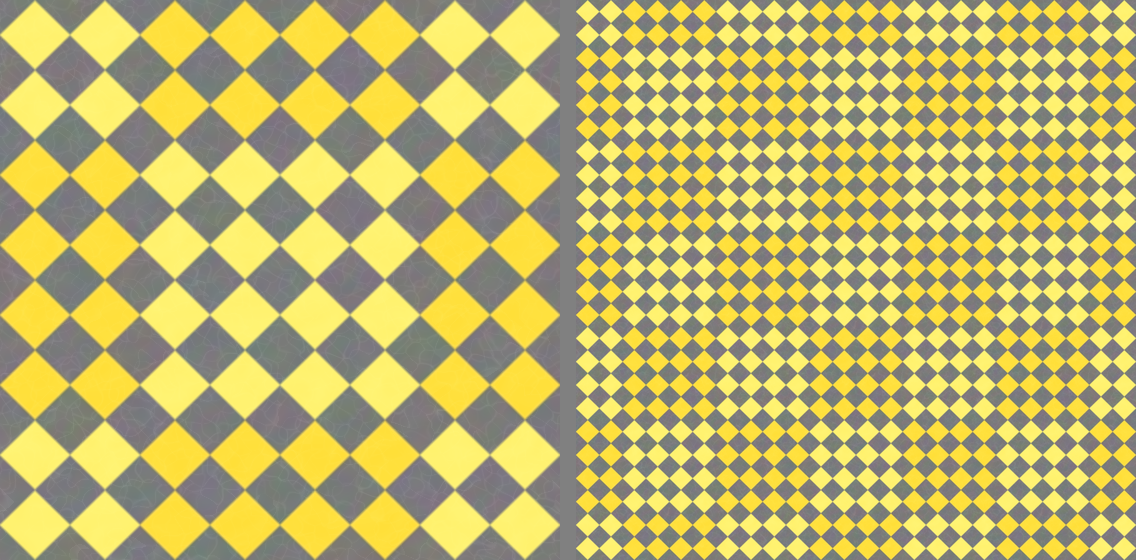
Left, the tile; right, the same tile 3 across and 3 down.
Reproduce this pattern procedurally as a Shadertoy shader.

```glsl
// Harlequin diamonds, 8 by 8, in lemon and gold blocks on mottled, finely wrinkled grey.
const float TAU = 6.2831853;

vec2 hash2(vec2 p) {
    vec3 q = fract(p.xyx * vec3(0.1031, 0.1030, 0.0973));
    q += dot(q, q.yzx + 33.33);
    return fract((q.xx + q.yz) * q.zy);
}

// Wrapping cellular noise: x = gap between the two nearest points, y = cell hash
vec2 cellular(vec2 uv, float count) {
    vec2 p = uv * count, cell = floor(p);
    float near = 9.0, second = 9.0, id = 0.0;
    for (int j = -1; j <= 1; j++)
    for (int i = -1; i <= 1; i++) {
        vec2 c = cell + vec2(i, j);
        vec2 h = hash2(mod(c, count) + 7.0);
        float d = length(c + h - p);
        if (d < near) { second = near; near = d; id = h.x; }
        else second = min(second, d);
    }
    return vec2(second - near, id);
}

// Wrapping layered sines, about -1 to 1
float drift(vec2 uv, float phase) {
    vec2 a = TAU * uv;
    float warp = 1.6 * sin(dot(a, vec2(4, -7)) + phase) + sin(dot(a, vec2(9, 5)) - phase);
    return 0.5 * sin(dot(a, vec2(7, 6)) + warp + phase)
         + 0.5 * sin(dot(a, vec2(-8, 11)) - warp + 2.0 * phase);
}

// Thin curved creases, fading in and out along their length
float creases(vec2 uv) {
    vec2 a = TAU * uv;
    vec2 bend = 0.006 * vec2(sin(19.0 * a.y + 2.0 * sin(7.0 * a.x)),
                             sin(17.0 * a.x + 2.0 * sin(8.0 * a.y)));
    vec2 fine = cellular(uv + bend, 36.0);
    vec2 broad = cellular(uv - bend, 22.0);
    return (1.0 - smoothstep(0.0, 0.22, fine.x)) * fine.y
         + (1.0 - smoothstep(0.0, 0.14, broad.x)) * broad.y - 0.3;
}

void mainImage(out vec4 fragColor, in vec2 fragCoord) {
    vec2 uv = fragCoord / iResolution.xy;
    vec2 p = uv * 8.0;
    float crease = creases(uv);
    float mottle = drift(uv, 4.1);

    // Grey ground: each diamond leans slightly green, mauve, warm or cool
    vec2 tint = hash2(mod(floor(p + 0.5), 8.0) + 31.0) - 0.5;
    float mauve = 0.022 * tint.x + 0.014 * drift(uv, 1.3);
    float warm = 0.022 * tint.y + 0.012 * drift(uv.yx, 2.7);
    vec3 grey = vec3(0.485) + vec3(mauve + warm, -mauve, mauve - warm)
              + 0.032 * crease + 0.008 * mottle;

    // Lemon where the inner or outer bands of both axes agree, gold elsewhere
    vec2 inner = step(abs(floor(p) - 3.5), vec2(2.0));
    bool lemon = inner.x == inner.y;
    vec3 yellow = lemon ? vec3(1.0, 0.95, 0.44) : vec3(1.0, 0.88, 0.24);
    yellow += vec3(0.0, 0.008, 0.025) * (crease * (lemon ? 0.5 : 1.0) + 0.5 * mottle);

    // Diamond edge, with blue bleeding wider than red and green
    vec2 q = abs(fract(p) - 0.5);
    float edge = dot(q, vec2(0.99, 1.015)) - 0.5;
    float pixel = 8.0 / min(iResolution.x, iResolution.y);
    vec3 blur = max(vec3(0.036, 0.036, 0.085), pixel);
    vec3 cover = 1.0 - smoothstep(-blur, blur, vec3(edge));

    fragColor = vec4(clamp(mix(grey, yellow, cover), 0.0, 1.0), 1.0);
}
```
